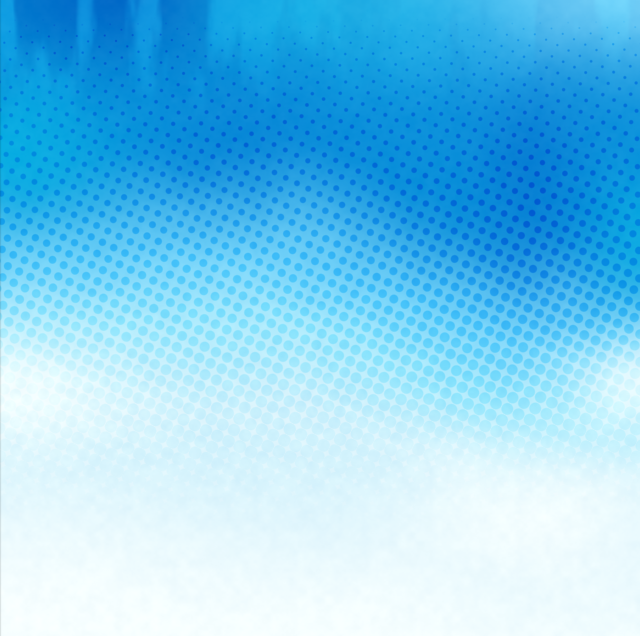
Write a Shadertoy shader that draws this background.

```glsl
#define DEEP vec3(0.02, 0.42, 0.80)
#define BLUE vec3(0.04, 0.565, 0.855)
#define CYAN vec3(0.03, 0.69, 0.89)
#define SKY vec3(0.46, 0.83, 0.98)
#define ICE vec3(0.68, 0.92, 0.99)
#define MIST vec3(0.87, 0.96, 0.99)
#define WHITE vec3(0.97, 1.0, 1.0)
#define DOT_STEP vec2(0.0177, -0.0085)
#define DOT_ORIGIN vec2(0.656, 0.425)
#define DOT_GROWTH 0.0133
#define WASH_AMOUNT 0.06
#define GRAIN_AMOUNT 0.025

float hash(vec2 p) {
    return fract(sin(dot(p, vec2(127.1, 311.7))) * 43758.5453);
}

float noise(vec2 p) {
    vec2 i = floor(p), f = fract(p);
    f = f * f * (3.0 - 2.0 * f);
    return mix(mix(hash(i), hash(i + vec2(1, 0)), f.x),
               mix(hash(i + vec2(0, 1)), hash(i + vec2(1, 1)), f.x), f.y);
}

float fbm(vec2 p) {
    float sum = 0.0, amp = 0.5;
    for (int i = 0; i < 4; i++) {
        sum += amp * noise(p);
        p = p * 2.03 + 17.3;
        amp *= 0.5;
    }
    return sum;
}

// Soft elliptical patch of colour
vec3 glow(vec3 base, vec2 uv, vec2 center, vec2 size, vec3 tint, float amount) {
    vec2 q = (uv - center) / size;
    return mix(base, tint, amount * exp(-dot(q, q)));
}

// Vertical fade whose edge sinks towards the right
vec3 fade(vec2 uv) {
    float edge = 0.60 - 0.12 * smoothstep(0.42, 0.8, uv.x);
    float depth = edge - uv.y;
    vec3 color = mix(BLUE, SKY, smoothstep(-0.20, 0.03, depth));
    color = mix(color, ICE, smoothstep(-0.02, 0.12, depth));
    color = mix(color, MIST, smoothstep(0.08, 0.25, depth));
    return mix(color, WHITE, smoothstep(0.26, 0.58, depth));
}

vec3 watercolor(vec2 uv) {
    vec2 warp = vec2(fbm(uv * 6.0), fbm(uv * 6.0 + 31.0)) - 0.47;
    vec2 p = uv + WASH_AMOUNT * warp;
    vec3 color = fade(p);

    // Blue patches
    color = glow(color, p, vec2(0.02, 0.76), vec2(0.16, 0.11), CYAN, 0.9);
    color = glow(color, p, vec2(0.21, 1.01), vec2(0.16, 0.08), DEEP, 0.75);
    color = glow(color, p, vec2(0.37, 0.79), vec2(0.14, 0.08), DEEP, 0.2);
    color = glow(color, p, vec2(0.83, 0.74), vec2(0.08, 0.16), DEEP, 0.45);
    color = glow(color, p, vec2(1.0, 0.63), vec2(0.09, 0.10), CYAN, 0.75);
    color = glow(color, p, vec2(0.53, 0.98), vec2(0.24, 0.09), mix(CYAN, SKY, 0.15), 0.75);
    color = glow(color, p, vec2(1.0, 1.02), vec2(0.32, 0.12), SKY, 0.95);

    // Pale patches
    color = glow(color, p, vec2(0.0, 0.38), vec2(0.20, 0.10), WHITE, 0.9);
    color = glow(color, p, vec2(1.02, 0.40), vec2(0.15, 0.08), WHITE, 0.85);
    color = glow(color, p, vec2(0.82, 0.19), vec2(0.22, 0.11), WHITE, 0.9);
    color = glow(color, p, vec2(0.43, 0.21), vec2(0.24, 0.12), MIST, 0.7);

    // Ragged streaks at the top, strongest on the left
    float streak = smoothstep(0.36, 0.58, fbm(vec2(uv.x * 22.0, uv.y * 5.0))) - 0.5;
    streak *= smoothstep(0.78, 1.0, uv.y) * (1.0 - 0.75 * smoothstep(0.25, 0.5, uv.x));
    color += streak * vec3(0.05, 0.14, 0.08);

    // Paper grain
    color += GRAIN_AMOUNT * (fbm(uv * 70.0) - 0.47) * vec3(2.0, 1.2, 0.5);
    return clamp(color, 0.0, 1.0);
}

// Coverage of a tilted square dot grid; the dots merge lower down
float halftone(vec2 p) {
    mat2 grid = mat2(DOT_STEP, vec2(DOT_STEP.y, -DOT_STEP.x));
    vec2 center = DOT_ORIGIN + grid * round(inverse(grid) * (p - DOT_ORIGIN));
    float radius = 0.0007 + DOT_GROWTH * (1.0 - center.y);
    float blur = 0.9 / iResolution.y;
    float dots = 1.0 - smoothstep(-blur, blur, length(p - center) - radius);
    return dots * smoothstep(0.13, 0.40, p.y) * (1.0 - smoothstep(0.94, 0.98, p.y));
}

void mainImage(out vec4 fragColor, in vec2 fragCoord) {
    vec2 uv = fragCoord / iResolution.xy;
    vec3 color = watercolor(uv);
    vec3 ink = pow(color, vec3(1.8, 1.55, 1.1));
    color = mix(color, ink, halftone(fragCoord / iResolution.y));

    // Thin shaded left border
    color *= mix(0.88, 1.0, smoothstep(0.0, 0.003, uv.x));
    fragColor = vec4(color, 1.0);
}
```
